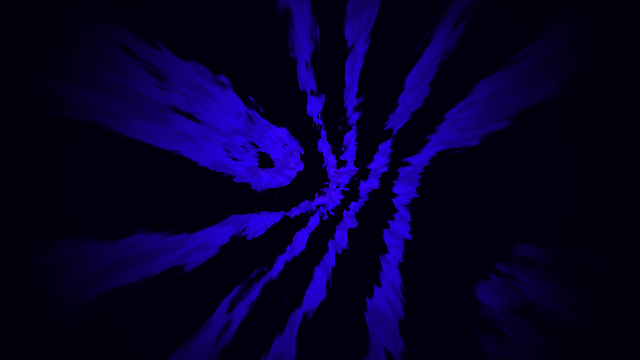
This background is drawn by a WebGL 2 fragment shader. Its source:

```glsl
#version 300 es
precision highp float;

uniform vec2 u_resolution;
out vec4 outColor;

const vec3 BACKDROP = vec3(0.007, 0.0, 0.058);
const vec3 ELECTRIC_BLUE = vec3(0.16, 0.005, 0.95);
const vec3 VIOLET = vec3(0.28, 0.02, 0.95);

float hash(vec2 cell) {
  vec3 h = fract(cell.xyx * vec3(0.1031, 0.1030, 0.0973));
  h += dot(h, h.yzx + 33.33);
  return fract((h.x + h.y) * h.z);
}

float valueNoise(vec2 p) {
  vec2 cell = floor(p);
  vec2 f = fract(p);
  f = f * f * (3.0 - 2.0 * f);
  float low = mix(hash(cell), hash(cell + vec2(1.0, 0.0)), f.x);
  float high = mix(hash(cell + vec2(0.0, 1.0)), hash(cell + 1.0), f.x);
  return mix(low, high, f.y);
}

float fbm(vec2 p) {
  float sum = 0.0;
  float total = 0.0;
  float weight = 0.5;
  for (int octave = 0; octave < 4; octave++) {
    sum += weight * valueNoise(p);
    total += weight;
    p = mat2(1.6, 1.2, -1.2, 1.6) * p + 17.3;
    weight *= 0.6;
  }
  return sum / total;
}

float cross2(vec2 a, vec2 b) {
  return a.x * b.y - a.y * b.x;
}

float smoothMin(float a, float b, float k) {
  float h = max(k - abs(a - b), 0.0) / k;
  return min(a, b) - 0.25 * k * h * h;
}

// Depth inside a band that follows two rays joined by a rounded corner.
// The turn from start to end is counterclockwise.
float bentBand(vec2 p, vec2 corner, vec2 start, vec2 end, float halfWidth) {
  vec2 q = p - corner;
  vec2 startAxis = normalize(start - corner);
  vec2 endAxis = normalize(end - corner);
  float rounding = 0.07 * cross2(startAxis, endAxis) + 0.001;
  return halfWidth - abs(smoothMin(cross2(startAxis, q), cross2(q, endAxis), rounding));
}

// Depth inside a round-tipped plume that widens along its axis.
float plume(vec2 p, vec2 tip, vec2 axis, float radius, float spread) {
  vec2 q = p - tip;
  float along = max(dot(q, axis), 0.0);
  return radius + spread * along - length(q - axis * along);
}

// Depth inside the union of all the shapes.
float shapes(vec2 p, float r) {
  float flare = 0.075 * r * r;
  float leftFlare = flare + 0.085 * max(-p.x - 0.1, 0.0);
  float depth = bentBand(p, vec2(0.049, -0.051), vec2(-0.09, 0.5), vec2(-0.889, -0.335), 0.012 + leftFlare);
  depth = max(depth, bentBand(p, vec2(0.076, -0.014), vec2(0.113, 0.5), vec2(-0.345, -0.484), 0.015 + 0.7 * flare));
  depth = max(depth, bentBand(p, vec2(0.16, 0.037), vec2(0.373, 0.5), vec2(-0.113, -0.5), 0.016 + flare));
  depth = max(depth, bentBand(p, vec2(0.245, 0.025), vec2(0.157, -0.5), vec2(0.824, 0.477), 0.02 + 1.1 * flare));

  // Upper left plume with a dark eye, then the faint lower right plume.
  float bright = plume(p, vec2(-0.144, 0.06), vec2(-0.86, 0.51), 0.09, 0.11);
  bright = min(bright, length((p - vec2(-0.15, 0.056)) * vec2(0.8, 1.0)) - 0.022);
  float faint = plume(p, vec2(0.593, -0.356), vec2(0.857, -0.515), 0.16, 0.1);
  depth = max(depth, min(bright, 0.013));
  depth = max(depth, min(faint, 0.006));
  return min(depth, 0.026);
}

void main() {
  vec2 p = (gl_FragCoord.xy - 0.5 * u_resolution) / u_resolution.y;
  float r = length(p);

  // Noise space stretched away from the centre into radial streaks.
  vec2 streak = p / (r + 0.15);
  float grain = fbm(streak * 15.0 + 40.0);
  vec2 drift = vec2(fbm(streak * 11.0 + 71.0), fbm(streak * 11.0 + 113.0)) - 0.5;

  // Ragged, eroded edges that soften towards the borders.
  float depth = shapes(p + drift * (0.032 + 0.03 * r), r);
  depth += (grain - 0.5) * (0.022 + 0.19 * r);
  float softness = max(0.003 + 0.04 * r * r, 1.0 / u_resolution.y);
  float coverage = smoothstep(-softness, softness, depth);

  // Light falls off from the centre, with mottling inside the shapes.
  float glow = exp(-4.3 * pow(r, 2.5));
  float mottle = mix(0.78, 1.06, smoothstep(0.3, 0.65, fbm(streak * 22.0 + 7.0)));
  float violetAmount = 0.6 * smoothstep(0.3, 0.03, r) * smoothstep(0.4, 0.7, grain);
  vec3 ink = mix(ELECTRIC_BLUE, VIOLET, violetAmount) * glow * mottle;
  vec3 backdrop = BACKDROP * mix(1.0, 0.75, smoothstep(0.5, 1.0, r));

  outColor = vec4(mix(backdrop, max(ink, backdrop), coverage), 1.0);
}
```
